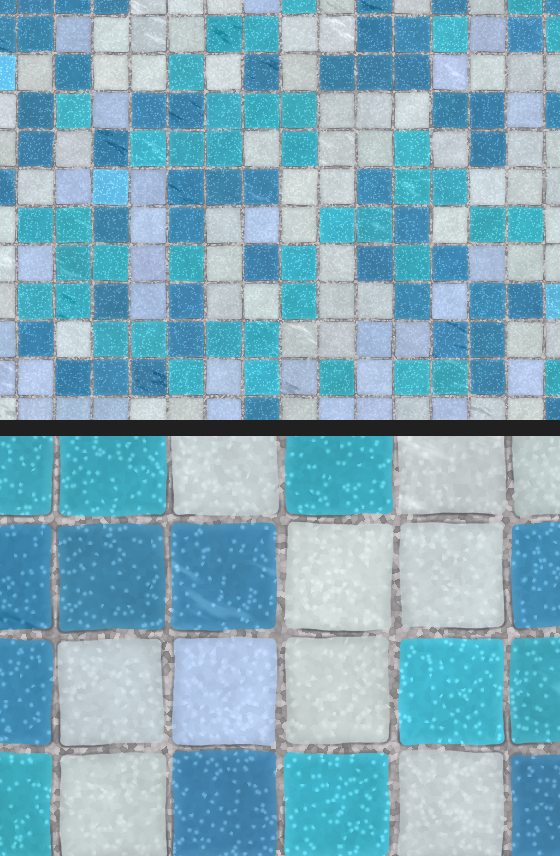
Top: the whole. Bottom: its middle third, enlarged.
Reproduce this pattern procedurally as a Shadertoy shader.

```glsl
// Hand-set glass mosaic: a grid of square tiles in white, lavender, teal and blue.
// Each tile is a slightly turned rounded box with edges bent by layered sines;
// cellular noise gives the glass its flecks and the grout its sandy grain.

const vec2 PITCH = vec2(0.0897, 0.0908);   // tile spacing, in canvas heights
const vec2 ORIGIN = vec2(0.0400, 0.0557);  // first joint from the lower left

const vec3 WHITE = vec3(0.785, 0.825, 0.835);
const vec3 LAVENDER = vec3(0.685, 0.765, 0.885);
const vec3 TEAL = vec3(0.250, 0.675, 0.750);
const vec3 SKY = vec3(0.390, 0.730, 0.890);
const vec3 BLUE = vec3(0.245, 0.515, 0.665);
const vec3 GROUT = vec3(0.700, 0.685, 0.690);
const vec3 SHADOW = vec3(0.360, 0.365, 0.390);

float hash(vec2 p, float seed) {
    vec3 q = fract(vec3(p.xyx) * 0.1031 + seed * 0.173);
    q += dot(q, q.yzx + 33.33);
    return fract((q.x + q.y) * q.z);
}

// Signed random value in -1..1
float vary(vec2 id, float seed) {
    return hash(id, seed) * 2.0 - 1.0;
}

// Cellular noise: x = distance to the nearest seed, y = random value of that seed
vec2 cellular(vec2 p) {
    vec2 cell = floor(p);
    vec2 nearest = vec2(8.0, 0.0);
    for (int j = -1; j <= 1; j++)
    for (int i = -1; i <= 1; i++) {
        vec2 c = cell + vec2(i, j);
        vec2 seedPoint = c + vec2(hash(c, 1.0), hash(c, 2.0));
        float d = length(p - seedPoint);
        if (d < nearest.x) nearest = vec2(d, hash(c, 3.0));
    }
    return nearest;
}

// Smooth cloudy variation, about -1..1
float layeredSines(vec2 p, float phase) {
    float sum = 0.0, amp = 0.55;
    for (int i = 0; i < 4; i++) {
        sum += amp * sin(p.x + phase + 1.3 * sin(p.y + phase * 1.7));
        p = mat2(1.2, 1.5, -1.5, 1.2) * p;
        amp *= 0.55;
    }
    return sum;
}

float roundedBox(vec2 p, vec2 halfSize, float radius) {
    vec2 q = abs(p) - halfSize + radius;
    return length(max(q, 0.0)) + min(max(q.x, q.y), 0.0) - radius;
}

// Distance to the uneven outline of one tile, in tile units
float tileDistance(vec2 p, vec2 id) {
    float a = 0.022 * vary(id, 4.0);
    p = mat2(cos(a), sin(a), -sin(a), cos(a)) * p;
    p -= 0.012 * vec2(vary(id, 5.0), vary(id, 6.0));
    p += 0.008 * sin(p.yx * 7.0 + 6.28 * vec2(hash(id, 7.0), hash(id, 8.0)));
    vec2 halfSize = 0.463 + 0.010 * vec2(vary(id, 9.0), vary(id, 10.0));
    return roundedBox(p, halfSize, 0.055) + 0.004 * layeredSines(p * 19.0, 9.0 * hash(id, 11.0));
}

vec3 tileTint(vec2 id) {
    float pick = hash(id, 12.0);
    vec3 teal = mix(TEAL, SKY, step(0.88, hash(id, 13.0)));
    vec3 tint = pick < 0.32 ? WHITE : pick < 0.49 ? LAVENDER : pick < 0.71 ? teal : BLUE;
    return tint * (1.0 + 0.055 * vary(id, 14.0)) + 0.015 * vec3(vary(id, 15.0), 0.0, vary(id, 16.0));
}

// Glass surface: clouding, pale flecks, worn rim and a few streaked tiles
vec3 glass(vec2 p, vec2 id, vec2 grain, float d) {
    vec3 tint = tileTint(id);
    float paleness = smoothstep(0.4, 0.7, tint.r);
    float phase = 20.0 * hash(id, 17.0);
    float cloud = layeredSines(p * 5.0, phase);
    vec3 col = tint * (1.0 + 0.030 * cloud + 0.07 * (grain.y - 0.5));

    float fleck = step(0.72, grain.y) * smoothstep(0.55, 0.1, grain.x);
    col += fleck * mix(0.15, 0.04, paleness);

    float rim = smoothstep(-0.11, 0.0, d);
    col = mix(col, mix(col + 0.05, col * 0.93, paleness), rim);

    float streaked = step(0.84, hash(id, 18.0));
    float streak = smoothstep(0.35, 0.95, layeredSines(p * vec2(4.0, 9.0) + p.yx * 3.0, phase));
    float tone = hash(id, 19.0) < 0.3 ? -0.12 : 0.10;
    return col + streaked * streak * tone;
}

// Sandy joint with a broken dark crack hugging the tile
vec3 joint(vec2 grid, vec2 p, vec2 grain, float d) {
    vec3 col = GROUT * (0.78 + 0.42 * grain.y) - 0.08 * grain.x;
    float breaks = smoothstep(-0.5, 0.5, layeredSines(grid * 5.0, 2.0));
    float side = 0.55 + 0.45 * smoothstep(0.1, -0.4, p.y);
    float crack = smoothstep(0.032, 0.006, d) * breaks * side;
    return mix(col, SHADOW, 0.85 * crack);
}

void mainImage(out vec4 fragColor, in vec2 fragCoord) {
    vec2 grid = (fragCoord / iResolution.y - ORIGIN) / PITCH;
    vec2 id = floor(grid);
    vec2 p = grid - id - 0.5;
    float pixel = 1.0 / (iResolution.y * PITCH.y);

    float d = tileDistance(p, id);
    vec2 grain = cellular(grid * 19.0 + 400.0);

    float cover = smoothstep(0.7 * pixel, -0.7 * pixel, d);
    vec3 col = mix(joint(grid, p, grain, d), glass(p, id + 50.0, grain, d), cover);
    fragColor = vec4(clamp(col, 0.0, 1.0), 1.0);
}
```
